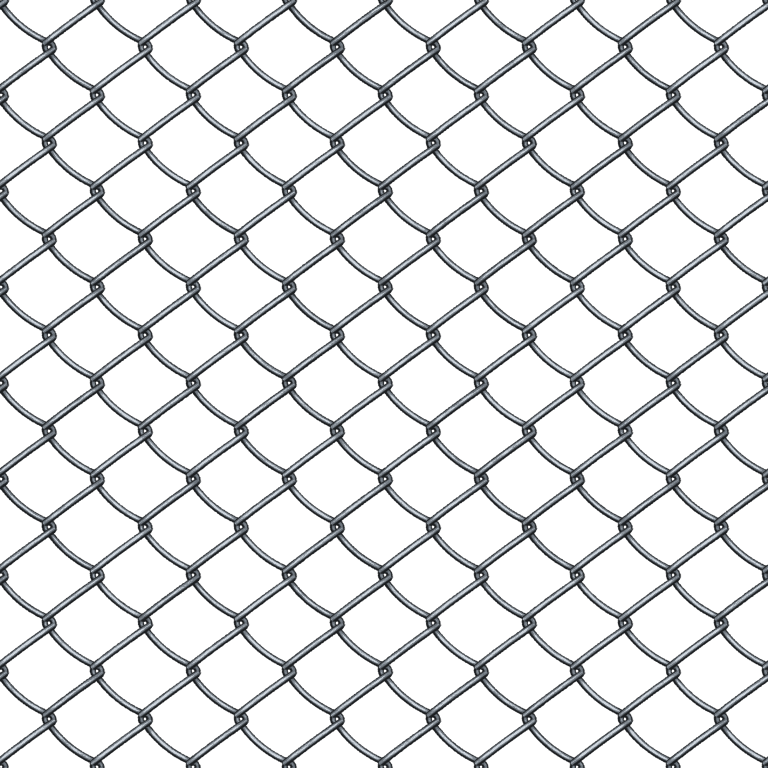
A three.js fragment shader for this pattern:

```glsl
// Chain-link fence: hooked steel wires in a staggered diamond mesh on white.
varying vec2 vUv;

const float REPEATS = 8.0;
const float RADIUS = 0.036;   // wire radius, in cells
const float SOFT = 0.008;     // half width of the smoothed edge, in cells
const vec3 BACKDROP = vec3(1.0);
const vec3 STEEL_DARK = vec3(0.10, 0.11, 0.12);
const vec3 STEEL_MID = vec3(0.43, 0.46, 0.49);
const vec3 STEEL_LIGHT = vec3(0.81, 0.84, 0.87);

float hash(vec2 p) {
  vec3 q = fract(p.xyx * 0.1031);
  q += dot(q, q.yzx + 33.33);
  return fract((q.x + q.y) * q.z);
}

vec2 gradient(vec2 lattice) {
  float angle = 6.2832 * hash(lattice);
  return vec2(cos(angle), sin(angle));
}

float gradientNoise(vec2 p) {
  vec2 i = floor(p), f = p - i;
  vec2 u = f * f * f * (f * (f * 6.0 - 15.0) + 10.0);
  vec2 e = vec2(1.0, 0.0);
  float low = mix(dot(gradient(i), f), dot(gradient(i + e.xy), f - e.xy), u.x);
  float high = mix(dot(gradient(i + e.yx), f - e.yx), dot(gradient(i + e.xx), f - e.xx), u.x);
  return mix(low, high, u.y);
}

// Bowed wire from a to b: x = length along, y = signed offset across, z = distance
vec3 wireCoords(vec2 p, vec2 a, vec2 b, float bow) {
  float len = length(b - a);
  vec2 axis = (b - a) / len, q = p - a;
  float along = dot(q, axis);
  float h = clamp(along / len, 0.0, 1.0);
  float slope = 4.0 * bow * (1.0 - 2.0 * h) / len;
  float across = dot(q, vec2(-axis.y, axis.x)) - 4.0 * bow * h * (1.0 - h);
  across *= inversesqrt(1.0 + slope * slope);
  return vec3(along, across, length(vec2(along - h * len, across)));
}

// Round steel with a worn, streaky highlight and a dark underside
vec3 steel(float along, float side, float seed, float gain) {
  vec2 shift = vec2(seed * 91.0, seed * 57.0);
  float streak = gradientNoise(vec2(along * 9.0, side * 2.0) + shift);
  float grain = gradientNoise(vec2(along * 45.0, side * 3.0) + shift.yx);
  float offset = (side - 0.18) / 0.52;
  float light = exp(-offset * offset);
  light *= gain * (0.9 + 0.2 * seed + 0.35 * streak + 0.25 * grain);
  vec3 shade = mix(STEEL_DARK, STEEL_MID, smoothstep(0.0, 0.5, light));
  return mix(shade, STEEL_LIGHT, smoothstep(0.45, 1.0, light));
}

// Lays one wire over the colour below; occlusion darkens both of its ends
vec3 layWire(vec3 below, vec2 p, vec2 a, vec2 b, float bow, float radius,
             float seed, float occlusion) {
  vec3 w = wireCoords(p, a, b, bow);
  float rough = gradientNoise(vec2(w.x * 60.0, sign(w.y) * 5.0) + seed * 71.0);
  float edge = radius * (1.0 + 0.13 * rough);
  float cover = 1.0 - smoothstep(edge - SOFT, edge + SOFT, w.z);
  float toEnd = min(w.x, length(b - a) - w.x);
  float gain = mix(1.0 - occlusion, 1.0, smoothstep(0.0, 0.13, toEnd));
  return mix(below, steel(w.x, w.y / radius, seed, gain), cover);
}

// Falling wire and the two interlocked hooks around a knot
vec3 layBack(vec3 color, vec2 p, float seed) {
  vec2 fallStart = vec2(0.01, -0.065), fallEnd = vec2(0.0, 0.045);
  color = layWire(color, p, fallStart, vec2(0.5, -0.5) + fallEnd, -0.045,
                  RADIUS * 0.94, seed, 0.65);
  color = layWire(color, p, fallEnd, vec2(0.045, -0.035), 0.025,
                  RADIUS * 0.85, seed, 0.55);
  return layWire(color, p, vec2(-0.025, 0.04), fallStart, -0.028,
                 RADIUS * 0.85, seed, 0.55);
}

// Straight rising wire, in front
vec3 layFront(vec3 color, vec2 p, float seed) {
  return layWire(color, p, vec2(-0.025, 0.045), vec2(0.54, 0.46), 0.006,
                 RADIUS, seed, 0.35);
}

void main() {
  vec2 p = vUv * REPEATS - vec2(0.005, 0.015);
  vec3 color = BACKDROP;

  // Two layers, each over both staggered rows and the four nearest knots
  for (int layer = 0; layer < 2; layer++) {
    for (int row = 0; row < 2; row++) {
      vec2 stagger = vec2(0.5 * float(row));
      vec2 cell = floor(p - stagger);
      for (int n = 0; n < 4; n++) {
        vec2 knot = cell + vec2(mod(float(n), 2.0), floor(float(n) / 2.0));
        vec2 local = p - knot - stagger;
        vec2 id = mod(knot, REPEATS) + stagger;
        float seed = hash(id * 7.0 + 3.0 + float(layer) * 19.0);
        if (layer == 0) color = layBack(color, local, seed);
        else color = layFront(color, local, seed);
      }
    }
  }
  gl_FragColor = vec4(color, 1.0);
}
```
